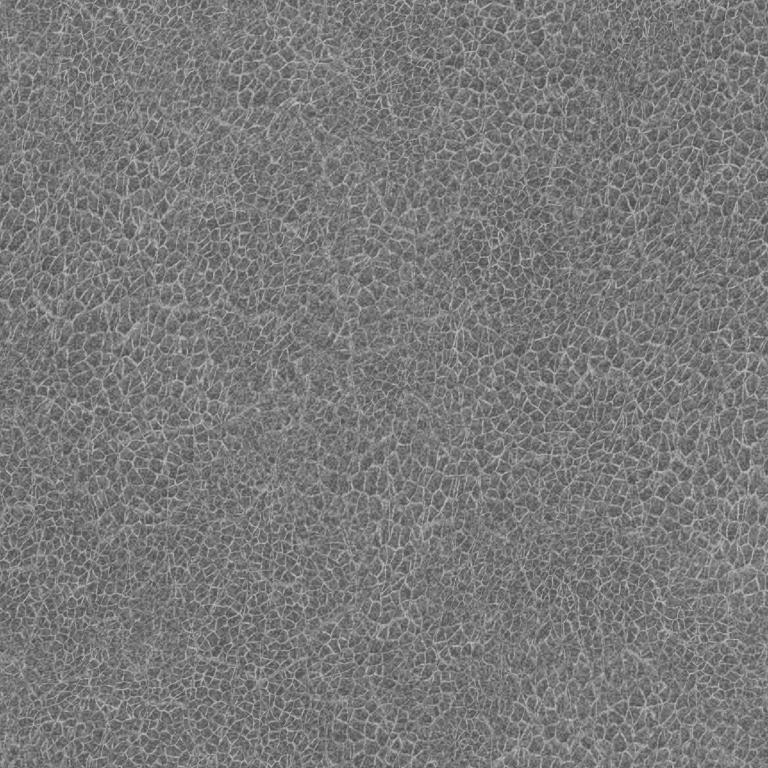
This texture is drawn by a Shadertoy shader. Its source:

```glsl
// Grey pebbled leather: irregular grain cells parted by thin pale creases.

const float CELLS = 69.0;         // grain cells per canvas height
const float GRAIN = 430.0;        // fine speckles per canvas height
const float BASE_GREY = 0.431;
const float CREASE_LIGHT = 0.2;
const vec2 LIGHT_DIR = vec2(-0.6, 0.8);

// Sineless hash: lattice point to two values in 0..1
vec2 hash2(vec2 p) {
    vec3 h = fract(p.xyx * vec3(0.1031, 0.1030, 0.0973));
    h += dot(h, h.yzx + 33.33);
    return fract((h.xx + h.yz) * h.zy);
}

// Two channels of smooth value noise
vec2 noise2(vec2 p) {
    vec2 cell = floor(p);
    vec2 f = fract(p);
    f = f * f * (3.0 - 2.0 * f);
    vec2 low = mix(hash2(cell), hash2(cell + vec2(1, 0)), f.x);
    vec2 high = mix(hash2(cell + vec2(0, 1)), hash2(cell + vec2(1, 1)), f.x);
    return mix(low, high, f.y);
}

float fbm(vec2 p, int octaves) {
    float sum = 0.0, amp = 0.5, total = 0.0;
    for (int i = 0; i < octaves; i++) {
        sum += amp * noise2(p).x;
        total += amp;
        amp *= 0.5;
        p = p * 2.03 + 17.3;
    }
    return sum / total;
}

vec2 seedPoint(vec2 cell, float jitter) {
    return 0.5 + jitter * (hash2(cell + 211.0) - 0.5);
}

// Voronoi cells: x = distance to the border, yz = offset from the seed
vec3 voronoi(vec2 p, float jitter) {
    vec2 cell = floor(p), f = fract(p);
    vec2 nearest = vec2(0), nearestCell = vec2(0);
    float best = 8.0;
    for (int j = -1; j <= 1; j++)
    for (int i = -1; i <= 1; i++) {
        vec2 g = vec2(i, j);
        vec2 r = g + seedPoint(cell + g, jitter) - f;
        if (dot(r, r) < best) {
            best = dot(r, r);
            nearest = r;
            nearestCell = g;
        }
    }
    float border = 8.0;
    for (int j = -2; j <= 2; j++)
    for (int i = -2; i <= 2; i++) {
        vec2 g = nearestCell + vec2(i, j);
        vec2 r = g + seedPoint(cell + g, jitter) - f;
        vec2 gap = r - nearest;
        if (dot(gap, gap) > 0.0001)
            border = min(border, dot(0.5 * (nearest + r), normalize(gap)));
    }
    return vec3(border, -nearest);
}

// Soft line along a cell border, never thinner than a pixel
float crease(float border, float width, float pixel) {
    return 1.0 - smoothstep(0.0, max(width, pixel), border);
}

// Coordinates along an axis at the given angle, lengthened by stretch
vec2 stretchAlong(vec2 p, float angle, float stretch) {
    vec2 axis = vec2(cos(angle), sin(angle));
    return vec2(dot(p, vec2(axis.y, -axis.x)), dot(p, axis) / stretch);
}

void mainImage(out vec4 fragColor, in vec2 fragCoord) {
    vec2 uv = fragCoord / iResolution.y;
    float pixel = CELLS / iResolution.y;

    // Bend the hide broadly, then roughen the cell outlines
    vec2 bent = uv + 0.06 * (noise2(uv * 4.0 + 5.0) - 0.5);
    bent += 0.016 * (noise2(uv * 13.0 + 31.0) - 0.5);
    vec2 rough = bent + 0.004 * (noise2(uv * 80.0) - 0.5);
    rough += 0.0018 * (noise2(uv * 190.0 + 23.0) - 0.5);

    // Main grain gives way to tighter grain in patches; long faint folds cross
    vec2 hide = stretchAlong(rough, 1.05, 1.4) * CELLS;
    vec3 grain = voronoi(hide + 40.0, 0.95);
    vec3 tight = voronoi(hide * 1.3 + 90.0, 0.95);
    vec3 folds = voronoi(stretchAlong(rough, 1.45, 2.8) * CELLS * 0.33 + 70.0, 0.9);

    float patches = smoothstep(0.42, 0.66, fbm(uv * vec2(6.0, 4.5) + 12.0, 3));
    float wear = mix(0.4, 1.3, noise2(uv * 140.0 + 9.0).y);
    float lines = mix(crease(grain.x, 0.15, pixel),
                      crease(tight.x, 0.16, pixel * 1.3), patches);
    lines = max(lines, 0.8 * crease(folds.x, 0.045, pixel * 0.33)) * wear;

    // Domed cells, broad tone and fine speckle
    float dome = dot(grain.yz, LIGHT_DIR) * smoothstep(0.0, 0.2, grain.x);
    float tone = fbm(uv * vec2(4.0, 3.0) + 3.0, 4) - 0.5;
    float speckle = noise2(uv * GRAIN).x - 0.5;
    float fibre = noise2(uv * GRAIN * 0.5 + 57.0).y - 0.5;

    float grey = BASE_GREY + CREASE_LIGHT * lines;
    grey += 0.07 * dome * (1.0 - patches) + 0.065 * tone - 0.012 * patches;
    grey += 0.2 * speckle + 0.04 * fibre;
    fragColor = vec4(vec3(clamp(grey, 0.0, 1.0)), 1.0);
}
```
